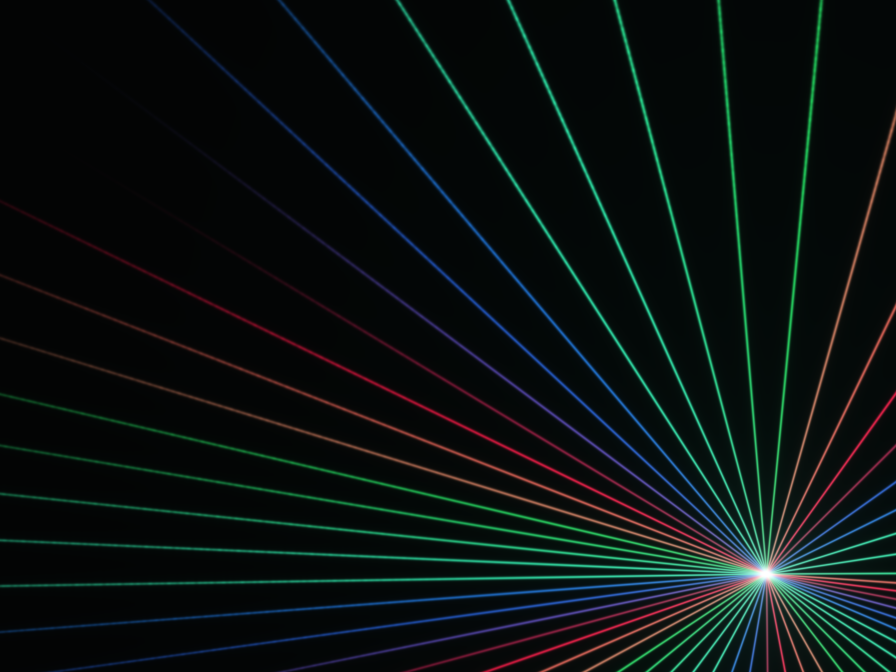
This background is drawn by a Shadertoy shader. Its source:

```glsl
// A fan of thin laser beams leaving one white-hot source in a dark hall.
// Beam directions are even steps around a flattened circle, hues repeat every
// twelve beams, and each ray is a Gaussian core with a soft skirt.

const int HUES = 12;

// rgb = beam colour, a = distance at which the beam fades out
const vec4 BEAM_HUES[HUES] = vec4[HUES](
    vec4(0.10, 0.66, 0.28, 1.30),   // green
    vec4(0.10, 0.66, 0.32, 1.30),
    vec4(0.12, 0.69, 0.44, 1.50),   // teal
    vec4(0.13, 0.71, 0.51, 1.60),
    vec4(0.13, 0.71, 0.52, 1.60),
    vec4(0.08, 0.34, 0.66, 1.35),   // blue
    vec4(0.10, 0.27, 0.64, 1.25),
    vec4(0.26, 0.20, 0.54, 0.90),   // violet
    vec4(0.46, 0.06, 0.18, 0.84),   // crimson
    vec4(0.74, 0.05, 0.19, 1.15),   // red
    vec4(0.68, 0.28, 0.24, 1.20),   // salmon
    vec4(0.62, 0.36, 0.27, 1.20));

// Unit direction of beam k; the right-hand side of the fan opens wider.
vec2 beamDirection(int k) {
    float n = float(k);
    if (k < 0) {
        float angle = radians(84.54 + 10.4 * n + 0.115 * n * n);
        return vec2(cos(angle), sin(angle));
    }
    float bend = (n - 6.8) / 2.4;
    float turn = radians(86.84 + 5.92 * n - 0.6 * exp(-bend * bend));
    return normalize(vec2(cos(turn), 0.577 * sin(turn)));
}

// The cycle skips one hue at either end of the fan.
vec4 beamHue(int k) {
    int hue = k;
    if (k < -4) hue -= 1;
    if (k > 30) hue += 1;
    return BEAM_HUES[(hue + HUES) % HUES];
}

// Layered sines give the far ends of the beams a dusty grain.
float dust(float along, float seed) {
    float wave = sin(along * 410.0 + seed * 2.1)
               + sin(along * 687.0 + seed * 4.7)
               + sin(along * 233.0 + seed * 1.3);
    return 1.0 + 0.05 * wave * smoothstep(0.35, 0.9, along);
}

vec3 screenBlend(vec3 base, vec3 light) {
    return 1.0 - (1.0 - base) * (1.0 - clamp(light, 0.0, 1.0));
}

void mainImage(out vec4 fragColor, in vec2 fragCoord) {
    vec2 source = vec2(0.8555 * iResolution.x / iResolution.y, 0.1458);
    vec2 p = fragCoord / iResolution.y - source;
    float r = length(p);
    float pixel = 1.0 / iResolution.y;

    // Dark hall with a faint green haze around the source
    vec3 color = vec3(0.010, 0.012, 0.013);
    color += vec3(0.006, 0.045, 0.036) * exp(-1.9 * length(p * vec2(1.2, 0.8)));

    // Beams, dimmer and thinner toward the left of the hall
    float leftward = smoothstep(0.15, 1.0, -p.x);
    for (int k = -9; k <= 45; k++) {
        vec2 dir = beamDirection(k);
        float along = dot(p, dir);
        if (along <= 0.0) continue;
        float across = abs(p.x * dir.y - p.y * dir.x);

        vec4 hue = beamHue(k);
        float width = mix(0.0011, 0.0016, smoothstep(0.0, 0.4, r));
        width *= 1.0 + 0.35 * dir.y * smoothstep(0.3, 0.9, r);

        // Beams finer than a pixel keep their total light
        float drawn = max(width, 0.5 * pixel);
        float core = exp(-0.5 * across * across / (drawn * drawn)) * width / drawn;
        float skirt = 0.08 * exp(-across / 0.006) * smoothstep(0.0, 0.2, r);
        float fade = exp(-pow(r / hue.a, 4.0)) * dust(along, float(k));
        fade *= 1.0 - 0.42 * leftward;
        vec3 tint = mix(hue.rgb * 1.05, vec3(0.85), 0.32 * exp(-7.0 * r));
        color = screenBlend(color, tint * (core + skirt) * fade);
    }

    // Source: coloured halo, then the white core
    color = screenBlend(color, vec3(0.10, 0.25, 0.22) * exp(-r / 0.05));
    color = screenBlend(color, vec3(0.50, 0.35, 0.40) * exp(-r / 0.014));
    color = screenBlend(color, vec3(1.0) * exp(-r * r / 0.00007));

    fragColor = vec4(color, 1.0);
}
```
